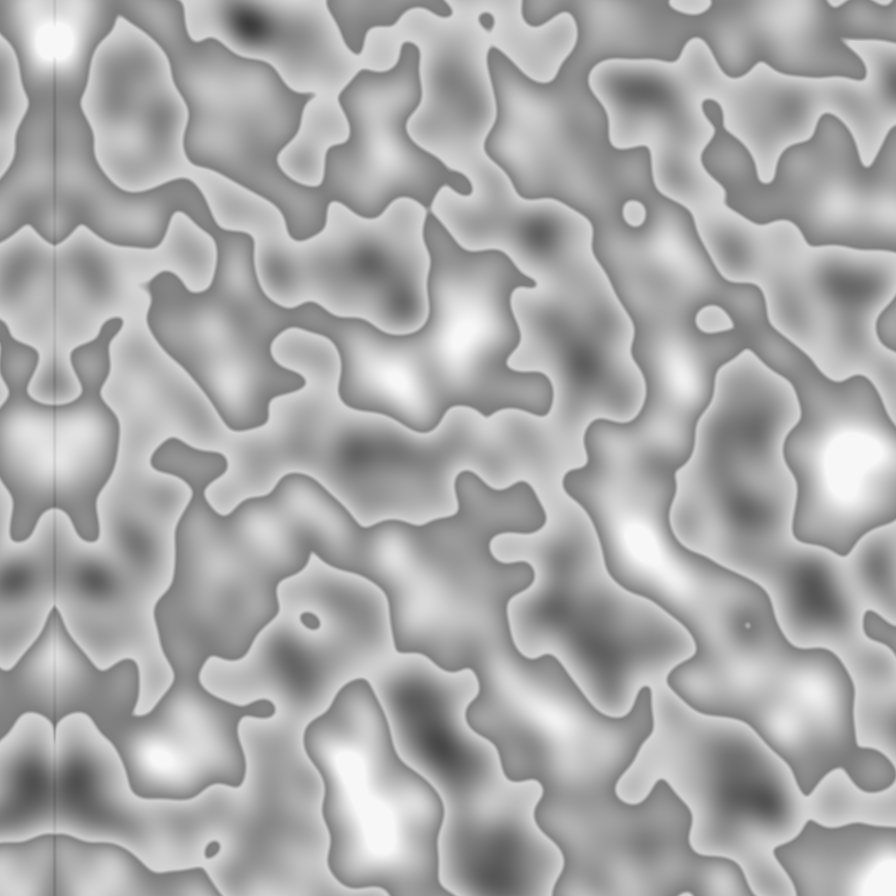
This pattern is drawn by a WebGL 2 fragment shader. Its source:

```glsl
#version 300 es
precision highp float;
// Grey wandering blobs: a layered-sine field that jumps in tone where it crosses zero.

uniform vec2 u_resolution;
out vec4 outColor;

const float TAU = 6.28319;

float hash(float n) {
    return fract(sin(n * 12.9898 + 4.137) * 4758.545);
}

// Random field of unit variance from plane waves: value in x, gradient in yz.
vec3 waveField(vec2 p) {
    vec3 field = vec3(0.0);
    float power = 0.0;
    for (int i = 1; i <= 48; i++) {
        float n = float(i);
        // Directions crowd around one angle, so the blobs lean down to the right.
        float spread = 2.0 * fract(n * 0.7549) - 1.0;
        float angle = 0.6 + 0.25 * TAU * spread * sqrt(abs(spread));
        float pitch = fract(n * 0.5698);
        float frequency = 4.0 + 16.0 * pitch * pitch;
        float amplitude = 6.0 / frequency;

        vec2 wave = TAU * frequency * vec2(cos(angle), sin(angle));
        float phase = dot(wave, p) + TAU * hash(n);
        field += amplitude * vec3(sin(phase), wave * cos(phase));
        power += 0.5 * amplitude * amplitude;
    }
    return field * inversesqrt(power);
}

void main() {
    vec2 uv = gl_FragCoord.xy / u_resolution;

    // Fold the plane about a vertical axis near the left side.
    float axisDistance = abs(uv.x - 0.061);
    vec3 field = waveField(vec2(axisDistance, uv.y));

    // Blobs darken inwards from a pale rim; gaps brighten away from a dark rim.
    float height = field.x;
    float blobTone = 0.84 - 0.2 * height;
    float gapTone = 0.48 - 0.2 * height;

    // Soft rim of even width, from the estimated distance to the zero line.
    float rimDistance = height / max(length(field.yz), 12.0);
    float blob = smoothstep(-0.003, 0.003, rimDistance);
    float tone = mix(gapTone, blobTone, blob);

    // Faint seam along the fold.
    tone -= 0.06 * (1.0 - smoothstep(0.0005, 0.003, axisDistance));

    outColor = vec4(vec3(clamp(tone, 0.02, 0.97)), 1.0);
}
```
